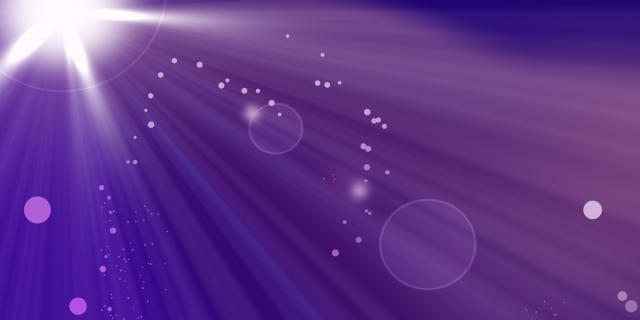
A WebGL 2 fragment shader for this background:

```glsl
#version 300 es
precision highp float;

uniform vec2 u_resolution;
out vec4 fragColor;

#define SUN vec2(0.195, 0.965)
#define NAVY vec3(0.16, 0.05, 0.47)
#define MAUVE vec3(0.43, 0.26, 0.54)
#define ROSE vec3(0.53, 0.31, 0.50)
#define PLUM vec3(0.27, 0.08, 0.43)
#define INDIGO vec3(0.22, 0.06, 0.50)
#define VIOLET vec3(0.27, 0.07, 0.61)
#define ORCHID vec3(0.72, 0.40, 0.87)
#define PALE vec3(0.86, 0.74, 0.89)
#define RAY_STRENGTH 0.075
#define SQUASH 1.065

float hash(float n) {
    return fract(sin(n * 127.1 + 3.7) * 43758.55);
}

float gradientNoise(float x) {
    float i = floor(x), f = x - i;
    float u = f * f * f * (f * (f * 6.0 - 15.0) + 10.0);
    float left = (hash(i) * 2.0 - 1.0) * f;
    float right = (hash(i + 1.0) * 2.0 - 1.0) * (f - 1.0);
    return 2.0 * mix(left, right, u);
}

float bell(float x, float width) {
    return exp(-x * x / (width * width));
}

float disc(vec2 p, vec2 center, float radius) {
    float edge = 0.75 / u_resolution.y;
    return 1.0 - smoothstep(-edge, edge, length(p - center) - radius);
}

// Dots strewn along a quadratic curve, paler towards the top
vec3 trail(vec3 color, vec2 p, vec2 a, vec2 b, vec2 c, int count, float spread, float seed) {
    for (int i = 0; i < count; i++) {
        float n = float(i) * 3.0 + seed;
        float t = (float(i) + 0.5) / float(count);
        vec2 q = mix(mix(a, b, t), mix(b, c, t), t);
        q += (vec2(hash(n), hash(n + 1.0)) - 0.5) * spread;
        float radius = mix(0.004, 0.0115, hash(n + 2.0));
        vec3 tint = mix(ORCHID, PALE, smoothstep(0.3, 0.75, q.y));
        color = mix(color, tint, 0.85 * disc(p, q, radius));
    }
    return color;
}

// Fine dust inside a box
vec3 dust(vec3 color, vec2 p, vec2 low, vec2 high, int count, float seed) {
    for (int i = 0; i < count; i++) {
        float n = float(i) * 2.0 + seed;
        vec2 q = mix(low, high, vec2(hash(n), hash(n + 1.0)));
        color = mix(color, ORCHID, 0.75 * disc(p, q, mix(0.0015, 0.003, hash(n + 0.5))));
    }
    return color;
}

// Translucent bubble with a thin bright rim
vec3 bubble(vec3 color, vec2 p, vec2 center, float radius) {
    vec2 d = (p - center) * vec2(1.0, SQUASH);
    float rim = bell(length(d) - radius, 0.0035);
    return color + vec3(0.9, 0.8, 0.9) * (0.06 * disc(d, vec2(0.0), radius) + 0.13 * rim);
}

void main() {
    vec2 p = gl_FragCoord.xy / u_resolution.y;
    vec2 d = p - SUN;
    float r = length(d);
    float a = atan(-d.y, d.x);
    if (a < -1.6) a += 6.2831853;

    // Colour fan around the sun
    vec3 color = mix(NAVY, MAUVE, smoothstep(0.04, 0.15, a + 0.16 * (1.0 - smoothstep(0.7, 1.5, r))));
    color = mix(color, vec3(0.34, 0.15, 0.46), smoothstep(0.19, 0.36, a));
    color = mix(color, PLUM, smoothstep(0.42, 0.60, a));
    color = mix(color, INDIGO, smoothstep(0.72, 1.0, a) * (1.0 - 0.4 * bell(a - 1.0, 0.1)));
    color = mix(color, VIOLET, smoothstep(1.05, 1.4, a));
    color = mix(color, ROSE, 0.85 * exp(-dot(p - vec2(1.95, 0.46), p - vec2(1.95, 0.46)) / 0.10));
    color = mix(color, vec3(0.40, 0.21, 0.49), 0.6 * exp(-dot(p - vec2(1.7, 0.25), p - vec2(1.7, 0.25)) / 0.16));

    // Soft rays
    float rays = gradientNoise(a * 9.0) + 0.6 * gradientNoise(a * 23.0) + 0.3 * gradientNoise(a * 51.0);
    color += RAY_STRENGTH * rays * vec3(0.8, 0.8, 0.6);
    float blueBeams = bell(a - 0.89, 0.028) + 0.8 * bell(a - 0.62, 0.05) + 0.6 * bell(a - 0.50, 0.04);
    color += vec3(0.05, 0.11, 0.11) * blueBeams * smoothstep(0.2, 0.5, r) * exp(-0.6 * r);

    // Sun halo, bright beams and core
    color = mix(color, vec3(0.55, 0.37, 0.64), 0.85 * bell(r, 0.42));
    float beams = bell(a - 0.07, 0.075) * bell(r, 0.44);
    beams += bell(a - 1.22, 0.13) * bell(r, 0.32);
    beams += bell(a - 2.38, 0.16) * bell(r, 0.36);
    beams += 0.25 * bell(a - 1.44, 0.06) * bell(r, 0.48);
    float core = exp(-pow(length(d * vec2(0.88, 1.1)) / 0.19, 4.0));
    color = mix(color, vec3(1.0, 0.98, 1.0), clamp(core + 1.25 * beams, 0.0, 1.0));
    color += vec3(0.10, 0.05, 0.09) * bell(length(p - vec2(0.195, 1.04)) - 0.325, 0.003);

    // Bubbles and blurred lights
    color = bubble(color, p, vec2(0.862, 0.598), 0.083);
    color = bubble(color, p, vec2(1.337, 0.236), 0.149);
    color = mix(color, PALE, 0.75 * bell(length(p - vec2(0.788, 0.645)), 0.026));
    color = mix(color, PALE, 0.80 * bell(length(p - vec2(1.121, 0.406)), 0.029));
    color = mix(color, vec3(0.46, 0.20, 0.54), 0.45 * bell(length(p - vec2(1.08, 0.432)), 0.06));

    // Dot trails and dust
    color = trail(color, p, vec2(0.62, 0.83), vec2(0.24, 0.52), vec2(0.36, 0.05), 17, 0.09, 5.0);
    color = trail(color, p, vec2(0.88, 0.86), vec2(1.42, 0.58), vec2(1.0, 0.20), 19, 0.10, 71.0);
    color = trail(color, p, vec2(0.67, 0.74), vec2(0.76, 0.73), vec2(0.92, 0.66), 6, 0.06, 140.0);
    color = dust(color, p, vec2(0.31, 0.0), vec2(0.42, 0.37), 32, 11.0);
    color = dust(color, p, vec2(0.42, 0.0), vec2(0.53, 0.36), 22, 211.0);
    color = dust(color, p, vec2(1.62, 0.0), vec2(1.78, 0.06), 8, 331.0);
    color = dust(color, p, vec2(1.01, 0.43), vec2(1.05, 0.46), 4, 401.0);

    // Large discs
    color = mix(color, ORCHID, 0.92 * disc(p, vec2(0.117, 0.344), 0.042));
    color = mix(color, vec3(0.73, 0.33, 0.90), 0.95 * disc(p, vec2(0.244, 0.043), 0.027));
    color = mix(color, PALE, 0.92 * disc(p, vec2(1.852, 0.344), 0.029));
    color = mix(color, PALE, 0.55 * disc(p, vec2(1.945, 0.075), 0.015));
    color = mix(color, PALE, 0.45 * disc(p, vec2(1.973, 0.043), 0.019));

    fragColor = vec4(clamp(color, 0.0, 1.0), 1.0);
}
```
